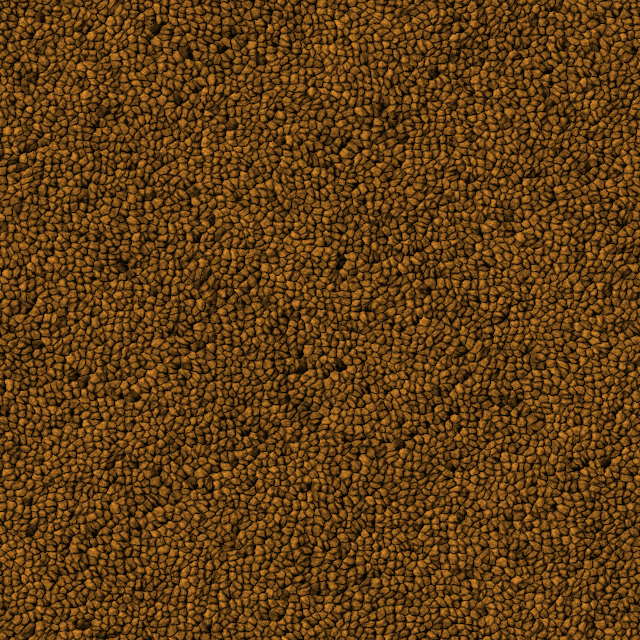
This texture is drawn by a Shadertoy shader. Its source:

```glsl
// Brown looped carpet: small domed tufts packed in loose upright rows.
// Cellular noise forms the tufts and the dark gaps between them; a finer
// layer adds grit, and layered sines bend the rows.
#define TUFTS vec2(78.0, 84.0)
#define JITTER vec2(0.84, 1.0)
#define GRIT_SCALE 2.5
#define BASE_LEVEL 0.175
#define GAP_DEPTH 0.36
#define SIDE_LIGHT 0.32
#define TUFT_VARIETY 0.15
#define GRIT_DEPTH 0.34
#define ROW_DEPTH 0.045
#define LIGHT_DIR vec2(-0.8, 0.6)
#define YARN_TINT vec3(1.0, 0.632, 0.195)

vec2 hash2(vec2 cell) {
    vec3 h = fract(cell.xyx * vec3(0.1031, 0.1030, 0.0973));
    h += dot(h, h.yzx + 33.33);
    return fract((h.xx + h.yz) * h.zy);
}

// Layered sines: a smooth sideways drift in tuft units
vec2 drift(vec2 p) {
    vec2 slow = sin(p.yx * vec2(0.31, 0.27) + 2.0 * sin(p * 0.13));
    vec2 mid = sin(p.yx * vec2(1.37, 1.13) + 1.7 * sin(p * 0.71 + 1.0));
    vec2 ragged = sin(p.yx * vec2(7.1, 6.3) + 2.0 * sin(p * 3.7));
    return 0.40 * slow + 0.17 * mid + 0.05 * ragged;
}

// Returns the offset from the nearest centre, the distance to the
// border (second minus first distance), and a random value per cell
vec4 cellular(vec2 p, vec2 jitter) {
    vec2 base = floor(p);
    vec2 nearestOffset = vec2(0.0);
    float nearest = 9.0, second = 9.0, id = 0.0;
    for (int y = -1; y <= 1; y++) {
        for (int x = -1; x <= 1; x++) {
            vec2 cell = base + vec2(x, y);
            vec2 rnd = hash2(cell + 17.0);
            vec2 offset = p - cell - 0.5 - (rnd - 0.5) * jitter;
            float d = length(offset);
            if (d < nearest) {
                second = nearest;
                nearest = d;
                nearestOffset = offset;
                id = fract(rnd.x * 7.3 + rnd.y * 11.9);
            } else {
                second = min(second, d);
            }
        }
    }
    return vec4(nearestOffset, second - nearest, id);
}

void mainImage(out vec4 fragColor, in vec2 fragCoord) {
    vec2 uv = fragCoord / iResolution.xy;
    vec2 p = uv * TUFTS + 5.0;
    p += drift(p);

    // Tufts: dark borders, lit on one side, each a little different
    vec4 tuft = cellular(p, JITTER);
    float crown = smoothstep(0.0, 0.42, tuft.z);
    float level = BASE_LEVEL + GAP_DEPTH * crown;
    level += SIDE_LIGHT * dot(tuft.xy, LIGHT_DIR);
    level += TUFT_VARIETY * (tuft.w - 0.5);

    // Grit: small knots of yarn on every tuft
    vec4 knot = cellular(p * GRIT_SCALE + 40.0, vec2(1.0));
    level += GRIT_DEPTH * (0.42 - length(knot.xy)) * (0.45 + 0.55 * crown);
    level += 0.10 * (knot.w - 0.5);

    // Upright rows with darker furrows, and faint wide unevenness
    level -= ROW_DEPTH * cos(6.2832 * p.x);
    level += 0.015 * sin(uv.x * 17.0 + 2.0 * sin(uv.y * 11.0));

    fragColor = vec4(YARN_TINT * clamp(level, 0.035, 0.85), 1.0);
}
```
